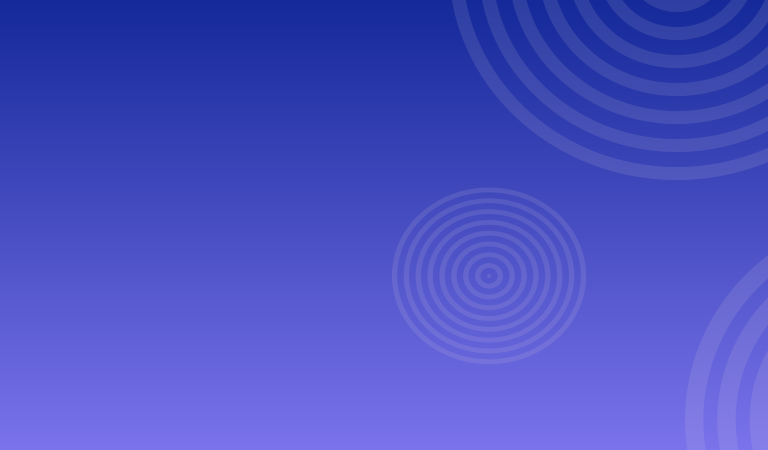
Write a WebGL 1 fragment shader that draws this background.

```glsl
precision highp float;
// A vertical blue-to-violet gradient with three sets of pale concentric rings.
// Each set is a slightly widened circle whose radius is repeated with mod,
// giving evenly spaced bands that are blended softly over the gradient.

uniform vec2 u_resolution;

// Lengths are in canvas heights, with the origin at the lower left.
const vec3 TOP_COLOR = vec3(0.08, 0.16, 0.60);
const vec3 BOTTOM_COLOR = vec3(0.48, 0.45, 0.92);
const vec3 RING_COLOR = vec3(0.90, 0.85, 0.87);
const float RING_OPACITY = 0.12;

// Ring centers
const vec2 UPPER_CENTER = vec2(1.504, 1.078);
const vec2 MIDDLE_CENTER = vec2(1.0867, 0.387);
const vec2 RIGHT_CENTER = vec2(2.0, 0.0667);

// Ring shapes: outer vertical radius, spacing, band width, horizontal stretch
const vec4 UPPER_SHAPE = vec4(0.478, 0.0622, 0.0289, 1.06);
const vec4 MIDDLE_SHAPE = vec4(0.1962, 0.0240, 0.0107, 1.10);
const vec4 RIGHT_SHAPE = vec4(0.4638, 0.0697, 0.0395, 1.03);

// Coverage of concentric bands, counted inward from the outer radius.
float rings(vec2 point, vec2 center, vec4 shape, float pixel) {
    float spacing = shape.y;
    float width = shape.z;
    float radius = length((point - center) / vec2(shape.w, 1.0));
    float depth = shape.x - radius;
    float fromBandMiddle = abs(mod(depth - 0.5 * width + 0.5 * spacing, spacing) - 0.5 * spacing);
    float edge = fromBandMiddle - 0.5 * width;
    float inside = step(-0.5 * (spacing - width), depth);
    return inside * (1.0 - smoothstep(-0.6 * pixel, 0.6 * pixel, edge));
}

void main() {
    vec2 point = gl_FragCoord.xy / u_resolution.y;
    float pixel = 1.0 / u_resolution.y;

    // Background gradient
    vec3 color = mix(BOTTOM_COLOR, TOP_COLOR, point.y);

    // Translucent ring sets
    float coverage = rings(point, UPPER_CENTER, UPPER_SHAPE, pixel);
    coverage = max(coverage, rings(point, MIDDLE_CENTER, MIDDLE_SHAPE, pixel));
    coverage = max(coverage, rings(point, RIGHT_CENTER, RIGHT_SHAPE, pixel));
    color = mix(color, RING_COLOR, RING_OPACITY * coverage);

    gl_FragColor = vec4(color, 1.0);
}
```
